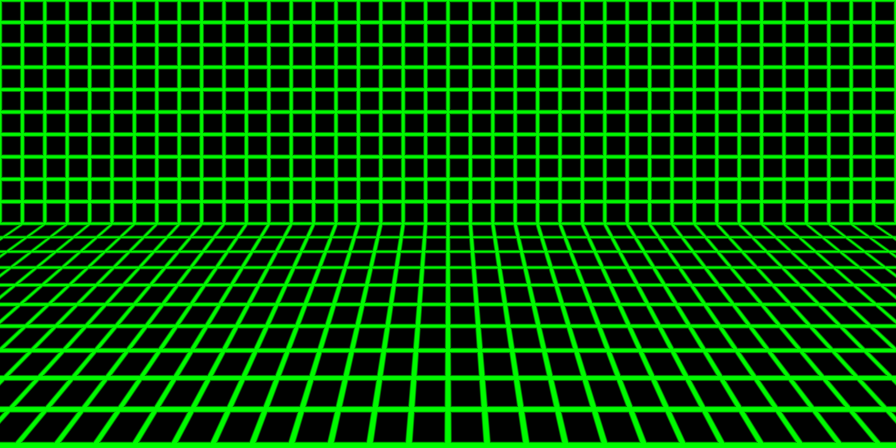
Reproduce this background procedurally as a WebGL 2 fragment shader.

```glsl
#version 300 es
precision highp float;

#define CELL 0.05          // wall cell size, in canvas heights
#define HORIZON 0.5        // height where wall meets floor
#define EYE_RISE 0.656     // vanishing point above the horizon
#define FLOOR_DEPTH 23.27  // cells from the eye to the wall
#define HALF_LINE 0.085    // half line width, in cells
#define SOFTNESS 0.0055    // edge blur, in canvas heights
#define LINE_COLOR vec3(0.0, 0.985, 0.0)
#define BACK_COLOR vec3(0.0, 0.004, 0.0)

uniform vec2 u_resolution;
out vec4 fragColor;

// Coverage of grid lines at whole cell values, with an even blur on screen
float gridLines(vec2 cell) {
    vec2 dx = dFdx(cell);
    vec2 dy = dFdy(cell);
    vec2 cellsPerPixel = sqrt(dx * dx + dy * dy);
    float blurPixels = max(SOFTNESS * u_resolution.y, 1.0);
    vec2 blur = 0.5 * blurPixels * cellsPerPixel;
    vec2 edge = abs(fract(cell + 0.5) - 0.5) - HALF_LINE;
    vec2 line = 1.0 - smoothstep(-blur, blur, edge);
    return max(line.x, line.y);
}

void main() {
    // Centred horizontally, measured from the horizon
    vec2 p = gl_FragCoord.xy / u_resolution.y;
    p -= vec2(0.5 * u_resolution.x / u_resolution.y, HORIZON);

    // Flat wall
    float wall = gridLines(p / CELL);

    // Floor in perspective, joined to the wall columns at the horizon
    float magnify = (EYE_RISE - p.y) / EYE_RISE;
    vec2 floorCell = vec2(p.x / CELL, -FLOOR_DEPTH) / magnify;
    floorCell.y += FLOOR_DEPTH;
    float ground = gridLines(floorCell);

    float coverage = p.y >= 0.0 ? wall : ground;
    fragColor = vec4(mix(BACK_COLOR, LINE_COLOR, coverage), 1.0);
}
```
